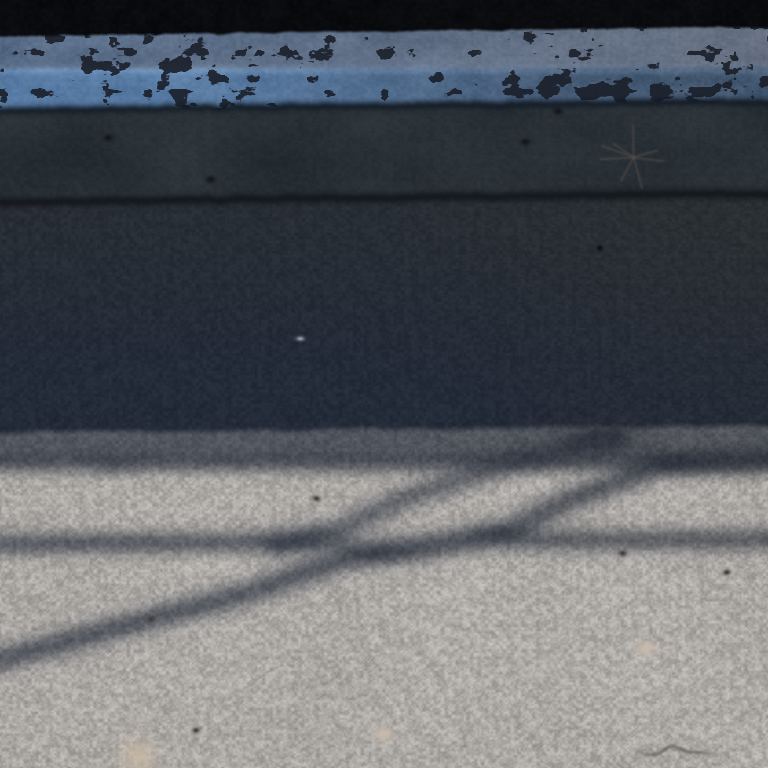
A Shadertoy shader for this texture:

```glsl
// Draws a chipped blue kerb above a shaded road with cable shadows on sunlit asphalt.

float hash(vec2 p) {
    return fract(sin(dot(p, vec2(127.1, 311.7))) * 43758.5453);
}

float noise(vec2 p) {
    vec2 i = floor(p), f = fract(p);
    f = f * f * (3.0 - 2.0 * f);
    return mix(mix(hash(i), hash(i + vec2(1, 0)), f.x),
               mix(hash(i + vec2(0, 1)), hash(i + vec2(1, 1)), f.x), f.y);
}

float fbm(vec2 p) {
    float sum = 0.0, amp = 0.5;
    for (int i = 0; i < 4; i++) {
        sum += amp * noise(p);
        p = p * 2.03 + 17.3;
        amp *= 0.5;
    }
    return sum / 0.9375;
}

float segmentDist(vec2 p, vec2 a, vec2 b) {
    vec2 ab = b - a;
    return length(p - a - ab * clamp(dot(p - a, ab) / dot(ab, ab), 0.0, 1.0));
}

float bell(float d, float width) {
    return exp(-d * d / (width * width));
}

float below(float y, float edge, float soft) {
    return 1.0 - smoothstep(edge - soft, edge + soft, y);
}

float blob(vec2 p, vec2 centre, vec2 size) {
    return bell(length((p - centre) / size), 1.0);
}

// Soft shadows of one level cable and two sloping ones, as remaining sunlight
float cableLight(vec2 p) {
    vec2 low[8] = vec2[8](vec2(-0.03, 0.133), vec2(0.325, 0.229), vec2(0.455, 0.274), vec2(0.56, 0.288),
                          vec2(0.66, 0.308), vec2(0.745, 0.350), vec2(0.86, 0.394), vec2(1.03, 0.405));
    vec2 high[5] = vec2[5](vec2(0.36, 0.292), vec2(0.44, 0.310), vec2(0.52, 0.348),
                           vec2(0.64, 0.390), vec2(0.80, 0.432));
    float dLow = 1.0, dHigh = 1.0;
    for (int i = 0; i < 7; i++) dLow = min(dLow, segmentDist(p, low[i], low[i + 1]));
    for (int i = 0; i < 4; i++) dHigh = min(dHigh, segmentDist(p, high[i], high[i + 1]));
    float gap = smoothstep(0.40, 0.48, p.x) * (1.0 - smoothstep(0.60, 0.72, p.x));
    float level = bell(p.y - 0.292 - 0.006 * p.x, 0.016) * (1.0 - 0.75 * gap);
    float light = (1.0 - 0.62 * bell(dLow, 0.018)) * (1.0 - 0.52 * bell(dHigh, 0.017));
    light *= 1.0 - 0.58 * level;
    // Darker knots where shadows cross
    light *= 1.0 - 0.45 * blob(p, vec2(0.49, 0.281), vec2(0.05, 0.013));
    light *= 1.0 - 0.40 * blob(p, vec2(0.65, 0.305), vec2(0.04, 0.012));
    light *= 1.0 - 0.45 * blob(p, vec2(0.88, 0.398), vec2(0.05, 0.012));
    return light * (1.0 - 0.6 * blob(p, vec2(0.78, 0.427), vec2(0.045, 0.018)));
}

vec3 road(vec2 p, float grain) {
    float edge = 0.437 + 0.008 * p.x + 0.004 * (noise(p * vec2(35, 5)) - 0.5);
    float sun = 0.34 * below(p.y, edge, 0.006) + 0.66 * below(p.y, 0.389, 0.019);
    sun *= 1.0 - 0.28 * bell(p.y - 0.399, 0.012);
    sun *= 1.0 - 0.25 * blob(p, vec2(0.145, 0.396), vec2(0.03, 0.015));
    sun *= cableLight(p);
    vec3 shade = mix(vec3(0.138, 0.166, 0.222), vec3(0.155, 0.178, 0.208), smoothstep(0.46, 0.74, p.y));
    shade += vec3(0.010, 0.006, -0.008) * smoothstep(0.4, 1.0, p.x);
    vec3 lit = vec3(0.675, 0.662, 0.648) + 0.05 * (fbm(p * 7.0) - 0.5);
    return mix(shade, lit, sun) + grain * mix(0.065, 0.23, sun);
}

// Pebbles and pale stains, one per random cell
vec3 addSpecks(vec3 col, vec2 p, float cells, float chance, vec3 tint, float size) {
    vec2 id = floor(p * cells);
    vec2 centre = (id + 0.3 + 0.4 * vec2(hash(id + 3.1), hash(id + 8.7))) / cells;
    float on = step(1.0 - chance, hash(id + cells));
    return mix(col, tint, on * blob(p, centre, size * vec2(1.0, 0.75)));
}

vec3 kerb(vec2 p, float grain) {
    float face = below(p.y, 0.910 + 0.003 * p.x, 0.004);
    vec3 top = mix(vec3(0.34, 0.42, 0.53), vec3(0.40, 0.44, 0.51), p.x);
    vec3 front = mix(vec3(0.35, 0.49, 0.65), vec3(0.27, 0.35, 0.45), smoothstep(0.1, 0.9, p.x));
    vec3 paint = mix(top, front, face) + 0.07 * bell(p.y - 0.909, 0.006);
    paint += 0.10 * (fbm(p * vec2(18, 40)) - 0.5) + grain * 0.07;
    // Flaked paint gathers along the upper middle and the lower right
    float wear = 0.13 * bell(p.x - 0.30, 0.22) * bell(p.y - 0.922, 0.03);
    wear += 0.17 * smoothstep(0.45, 0.85, p.x) * bell(p.y - 0.885, 0.018);
    wear += 0.05 * bell(p.y - 0.953, 0.012);
    float chips = smoothstep(0.69, 0.73, fbm(p * vec2(42, 58)) + wear);
    return mix(paint, vec3(0.10, 0.12, 0.16), chips * 0.9);
}

void mainImage(out vec4 fragColor, in vec2 fragCoord) {
    vec2 p = fragCoord / iResolution.xy;
    float grain = 0.6 * noise(p * 210.0) + 0.4 * noise(p * 390.0 + 9.0) - 0.5;
    float wobble = 0.005 * (fbm(p.xx * vec2(45, 3)) - 0.5);
    vec3 col = road(p, grain);
    float sunlit = below(p.y, 0.36, 0.01);
    col = mix(col, addSpecks(col, p, 13.0, 0.12, vec3(0.25, 0.23, 0.23), 0.005), sunlit);
    col = mix(col, addSpecks(col, p, 9.0, 0.16, vec3(0.78, 0.73, 0.68), 0.013), below(p.y, 0.18, 0.02));
    col = mix(col, vec3(0.80, 0.73, 0.64), 0.7 * blob(p, vec2(0.18, 0.015), vec2(0.022)));
    col = mix(col, vec3(0.60, 0.63, 0.67), blob(p, vec2(0.391, 0.559), vec2(0.005, 0.003)));
    col = mix(col, vec3(0.05), blob(p, vec2(0.781, 0.677), vec2(0.004)));
    float crack = bell(p.y - 0.022 - 0.018 * (noise(p.xx * 32.0) - 0.5), 0.003);
    col = mix(col, vec3(0.35), 0.6 * crack * smoothstep(0.82, 0.85, p.x) * below(p.x, 0.93, 0.02));

    // Concrete gutter and its dark joint
    float joint = 0.737 + 0.011 * p.x + wobble;
    vec3 gutter = vec3(0.155, 0.184, 0.207) + 0.075 * (fbm(p * vec2(8, 14)) - 0.5) + grain * 0.04;
    gutter = addSpecks(gutter, p, 24.0, 0.05, vec3(0.07, 0.08, 0.10), 0.006);
    col = mix(gutter, col, below(p.y, joint, 0.006));
    col = mix(col, vec3(0.065, 0.078, 0.098), 0.8 * bell(p.y - joint, 0.007));

    // Dry twigs fanning over the gutter
    for (int i = 0; i < 8; i++) {
        float k = float(i), angle = k * 0.8 + hash(vec2(k, 4.0));
        vec2 root = vec2(0.825, 0.795);
        vec2 tip = root + (0.03 + 0.04 * hash(vec2(k, 9.0))) * vec2(cos(angle), 0.8 * sin(angle));
        col = mix(col, vec3(0.31, 0.29, 0.28), 0.5 * bell(segmentDist(p, root, tip), 0.002));
    }

    // Kerb, the line under it, and the dark ground behind
    float foot = 0.857 + 0.011 * p.x + wobble;
    float crest = 0.953 + 0.012 * p.x + wobble;
    col = mix(kerb(p, grain), col, below(p.y, foot, 0.003));
    col = mix(col, vec3(0.06, 0.09, 0.13), 0.75 * bell(p.y - foot, 0.006));
    vec3 soil = vec3(0.035, 0.042, 0.052) + 0.035 * (fbm(p * 45.0) - 0.5) + grain * 0.03;
    col = mix(soil, col, below(p.y, crest, 0.003));
    fragColor = vec4(clamp(col, 0.0, 1.0), 1.0);
}
```
